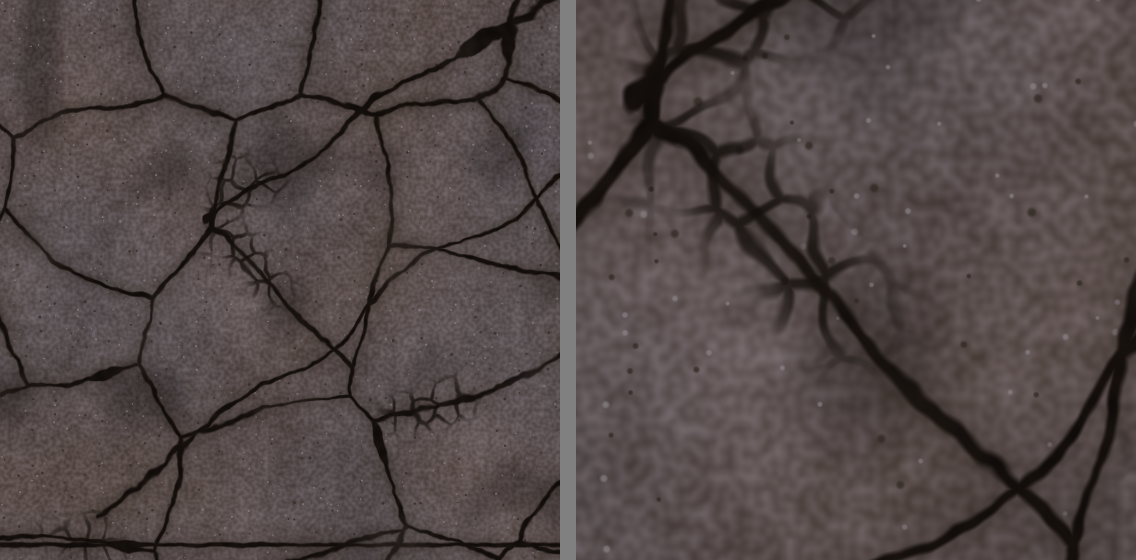
Left, the full canvas; right, a detail of the centre.
This texture is drawn by a three.js fragment shader. Its source:

```glsl
varying vec2 vUv;

#define SLAB_GRID vec2(3.1, 3.7)
#define RUBBLE_GRID vec2(27.0, 24.0)
#define CRACK_WIDTH 0.0037
#define CRACK_SOFTNESS 0.0045
#define GRIME_REACH 0.013
#define GRAIN_SCALE 140.0
#define SEAM_HEIGHT 0.027
#define STONE_DARK vec3(0.305, 0.263, 0.256)
#define STONE_LIGHT vec3(0.412, 0.368, 0.376)
#define CRACK_COLOR vec3(0.075, 0.055, 0.042)
#define GRIME_COLOR vec3(0.19, 0.16, 0.135)
#define CHIP_COLOR vec3(0.57, 0.55, 0.57)

vec2 hash2(vec2 p) {
  vec3 q = fract(p.xyx * vec3(0.1031, 0.1030, 0.0973));
  q += dot(q, q.yzx + 33.33);
  return fract((q.xx + q.yz) * q.zy);
}

float cornerSlope(vec2 cell, vec2 offset) {
  float angle = 6.2832 * hash2(cell).x;
  return dot(vec2(cos(angle), sin(angle)), offset);
}

// Gradient noise, roughly -0.7 to 0.7
float noise(vec2 p) {
  vec2 i = floor(p), f = p - i;
  vec2 u = f * f * f * (f * (f * 6.0 - 15.0) + 10.0);
  vec2 e = vec2(1.0, 0.0);
  return mix(
    mix(cornerSlope(i, f), cornerSlope(i + e, f - e), u.x),
    mix(cornerSlope(i + e.yx, f - e.yx), cornerSlope(i + 1.0, f - 1.0), u.x), u.y);
}

vec2 noise2(vec2 p) {
  return vec2(noise(p + 11.7), noise(p + 47.3));
}

// Distance to the nearest Voronoi border, in canvas units
float cellBorder(vec2 p, vec2 grid) {
  vec2 home = floor(p * grid), nearest = vec2(0.0);
  float best = 1e3;
  for (int y = -1; y <= 1; y++)
  for (int x = -1; x <= 1; x++) {
    vec2 cell = home + vec2(x, y);
    vec2 r = (cell + 0.08 + 0.84 * hash2(cell + 19.0)) / grid - p;
    if (dot(r, r) < best) { best = dot(r, r); nearest = r; }
  }
  float border = 1.0;
  for (int y = -2; y <= 2; y++)
  for (int x = -2; x <= 2; x++) {
    vec2 cell = home + vec2(x, y);
    vec2 r = (cell + 0.08 + 0.84 * hash2(cell + 19.0)) / grid - p;
    vec2 across = r - nearest;
    float span = length(across);
    if (span > 1e-4) border = min(border, dot(0.5 * (r + nearest), across / span));
  }
  return border;
}

// Slab borders, two long diagonal fractures and the straight bottom seam
float crackDistance(vec2 p) {
  vec2 jag = 0.007 * noise2(p * 26.0) + 0.0025 * noise2(p * 75.0);
  vec2 bent = p + 0.055 * noise2(p * 4.0) + jag;
  float d = cellBorder(bent, SLAB_GRID);
  for (int i = 0; i < 2; i++) {
    float k = float(i);
    float slope = 0.72 - 0.1 * k;
    float line = abs(bent.y - slope * bent.x + 0.03 - 0.41 * k) / sqrt(1.0 + slope * slope);
    float start = 0.16 + 0.22 * k;
    d = min(d, length(vec2(line, max(start - bent.x, 0.0))));
  }
  return min(d, abs(p.y - SEAM_HEIGHT + 0.5 * jag.y));
}

// Scattered soft dots; share is the fraction of cells holding one
float specks(vec2 p, float scale, float share) {
  vec2 cell = floor(p * scale);
  vec2 pick = hash2(cell + scale);
  vec2 center = 0.3 + 0.4 * hash2(cell + 71.0);
  float radius = 0.14 + 0.16 * pick.y;
  float dist = length(fract(p * scale) - center);
  return step(pick.x, share) * (1.0 - smoothstep(0.3 * radius, radius, dist));
}

void main() {
  vec2 p = vUv;

  // Mottled, grainy stone
  float tone = 0.52 + 0.45 * noise(p * 3.0 + 5.0) + 0.45 * noise(p * 10.0)
    + 0.5 * noise(p * 45.0) + 0.85 * noise(p * GRAIN_SCALE);
  vec3 color = mix(STONE_DARK, STONE_LIGHT, tone);
  color += noise(p * 3.6 + 31.0) * vec3(0.022, 0.002, -0.022);
  float smudge = smoothstep(0.12, 0.5, noise(p * vec2(7.0, 5.0) + 60.0));
  color *= 1.0 - 0.25 * smudge;

  // Pits and pale chips
  color = mix(color, GRIME_COLOR, 0.75 * specks(p, 75.0, 0.06));
  color = mix(color, CHIP_COLOR, 0.6 * specks(p + 0.37, 95.0, 0.05));

  // Grime and crumbled rubble beside the cracks
  float d = crackDistance(p);
  float dirt = exp(-d / GRIME_REACH) * (0.55 + 0.5 * noise(p * 8.0 + 23.0));
  color = mix(color, GRIME_COLOR, clamp(dirt, 0.0, 1.0));
  float crumble = smoothstep(0.15, 0.38, noise(p * 3.3 + 7.0)) * (1.0 - smoothstep(0.01, 0.055, d));
  float shard = cellBorder(p + 0.012 * noise2(p * 30.0), RUBBLE_GRID);
  color = mix(color, CRACK_COLOR, 0.8 * crumble * (1.0 - smoothstep(0.001, 0.005, shard)));

  // Dark crack cores, gaping in places and faint in others
  float gape = 0.008 * smoothstep(0.22, 0.5, noise(p * 7.0 + 90.0));
  float width = CRACK_WIDTH * (1.0 + 0.6 * noise(p * 20.0)) + gape;
  float core = 1.0 - smoothstep(width - 0.5 * CRACK_SOFTNESS, width + 0.5 * CRACK_SOFTNESS, d);
  float depth = 0.7 + 0.3 * smoothstep(-0.4, 0.0, noise(p * 5.0 + 40.0));
  color = mix(color, CRACK_COLOR * (1.0 + 0.5 * noise(p * 60.0)), core * depth);

  gl_FragColor = vec4(color, 1.0);
}
```
